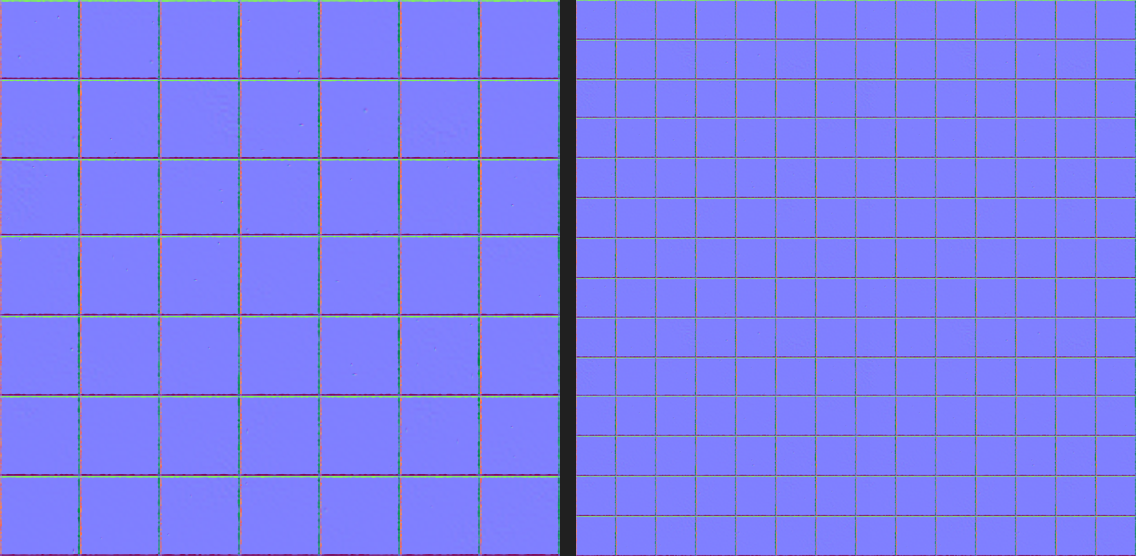
Left: one tile. Right: repeated 2 by 2.
Reproduce this texture map procedurally as a Shadertoy shader.

```glsl
// Normal map of a 7 x 7 square tile floor with thin, slightly rough joints.
// Slopes from joint bands, faint surface grain and sparse pits are summed and
// encoded as colour. All noise wraps, so the map tiles in both directions.

const float TILES = 7.0;

float hash(vec2 cell) {
    uvec2 q = uvec2(ivec2(cell)) * uvec2(1597334677u, 3812015801u);
    uint n = (q.x ^ q.y) * 1597334677u;
    n = (n ^ (n >> 15)) * 2246822519u;
    return float((n ^ (n >> 13)) >> 8) / 16777216.0;
}

// Value noise that repeats after a whole number of cells
float noise(vec2 p, vec2 period) {
    vec2 i = floor(p), f = fract(p);
    f = f * f * (3.0 - 2.0 * f);
    vec2 a = mod(i, period), b = mod(i + 1.0, period);
    return mix(mix(hash(a), hash(vec2(b.x, a.y)), f.x),
               mix(hash(vec2(a.x, b.y)), hash(b), f.x), f.y);
}

// Noise along one joint, with its own pattern for each line
float jointNoise(float line, float along, float freq, float seed) {
    vec2 period = vec2(16.0 * TILES, freq * TILES);
    return noise(vec2(16.0 * mod(line, TILES) + seed, along * freq), period);
}

float band(float d, float lo, float hi, float px) {
    return clamp((d - lo) / px + 0.5, 0.0, 1.0) * clamp((hi - d) / px + 0.5, 0.0, 1.0);
}

// Faint bumps, stronger in a few patches
vec2 grainSlope(vec2 p) {
    float freq = 22.0;
    vec2 period = vec2(freq * TILES), q = p * freq;
    float here = noise(q, period);
    vec2 grad = vec2(noise(q + vec2(0.4, 0.0), period),
                     noise(q + vec2(0.0, 0.4), period)) - here;
    float patches = noise(p * 2.0 + 0.37, vec2(2.0 * TILES));
    return grad * (0.015 + 0.13 * pow(patches, 4.0));
}

// Sparse small pits, some stretched into short scratches
vec2 pitSlope(vec2 p) {
    float perTile = 6.0;
    vec2 q = p * perTile;
    vec2 cell = mod(floor(q), perTile * TILES);
    float present = step(0.965, hash(cell + 211.0));
    vec2 centre = 0.3 + 0.4 * vec2(hash(cell + 307.0), hash(cell + 401.0));
    vec2 radius = vec2(0.06) + 0.09 * pow(vec2(hash(cell + 503.0), hash(cell + 601.0)), vec2(3.0));
    vec2 o = (fract(q) - centre) / radius;
    float depth = 0.2 + 0.6 * hash(cell + 701.0);
    return present * depth * vec2(o.x, -o.y) * exp(-dot(o, o));
}

void mainImage(out vec4 fragColor, in vec2 fragCoord) {
    vec2 p = fragCoord / iResolution.xy * TILES;
    float px = TILES / min(iResolution.x, iResolution.y);

    // The fifth row from the bottom is a little shorter than the others
    p.y = p.y < 4.034 ? p.y / 1.0085 : min(p.y, 4.0 + (p.y - 4.034) / 0.966);
    if (p.y > 5.0) p.y = min(p.y, TILES);

    vec2 line = round(p);
    vec2 d = p - line;

    // Vertical joints: ragged, with a strength that drifts along each line
    float rough = jointNoise(line.x, p.y, 36.0, 0.0);
    float chips = jointNoise(line.x, p.y, 52.0, 5.0);
    float drift = jointNoise(line.x, p.y, 2.0, 9.0);
    float leftSide = band(d.x, -0.021 - 0.008 * rough, -0.001, px);
    float rightSide = band(d.x, 0.001, 0.016 + 0.009 * chips, px);
    float leftPower = 0.5 + 0.3 * drift + 0.5 * (rough - 0.5);
    float rightPower = 0.4 + 0.5 * drift + 0.4 * (chips - 0.5);
    vec2 vertical = leftSide * vec2(-leftPower, 0.1 + 0.35 * (chips - 0.5))
                  + rightSide * vec2(rightPower, -0.06 + 0.3 * (rough - 0.5));

    // Horizontal joints: steadier and more strongly sloped
    float wave = jointNoise(line.y, p.x, 30.0, 3.0);
    float nick = jointNoise(line.y, p.x, 44.0, 7.0);
    float upperSide = band(d.y, 0.001, 0.019 + 0.006 * wave, px);
    float lowerSide = band(d.y, -0.018 - 0.006 * nick, -0.001, px);
    vec2 horizontal = upperSide * vec2(0.12 * (nick - 0.5), -0.82 - 0.25 * (wave - 0.5))
                    + lowerSide * vec2(0.12 * (wave - 0.5), 0.85 + 0.2 * (nick - 0.5));

    // Joints soften where they cross
    float inVertical = max(leftSide, rightSide);
    float inHorizontal = max(upperSide, lowerSide);
    vec2 joints = vertical * (1.0 - 0.75 * inHorizontal)
                + horizontal * (1.0 - 0.5 * inVertical);

    // Tile faces
    float face = (1.0 - inVertical) * (1.0 - inHorizontal);
    vec2 slope = joints + face * (grainSlope(p) + pitSlope(p));

    // Encode the slope as a normal colour
    vec3 color = vec3(0.5 + 0.5 * slope, 1.0 - 0.72 * length(joints) - 0.3 * length(slope - joints));
    fragColor = vec4(clamp(color, 0.0, 1.0), 1.0);
}
```
